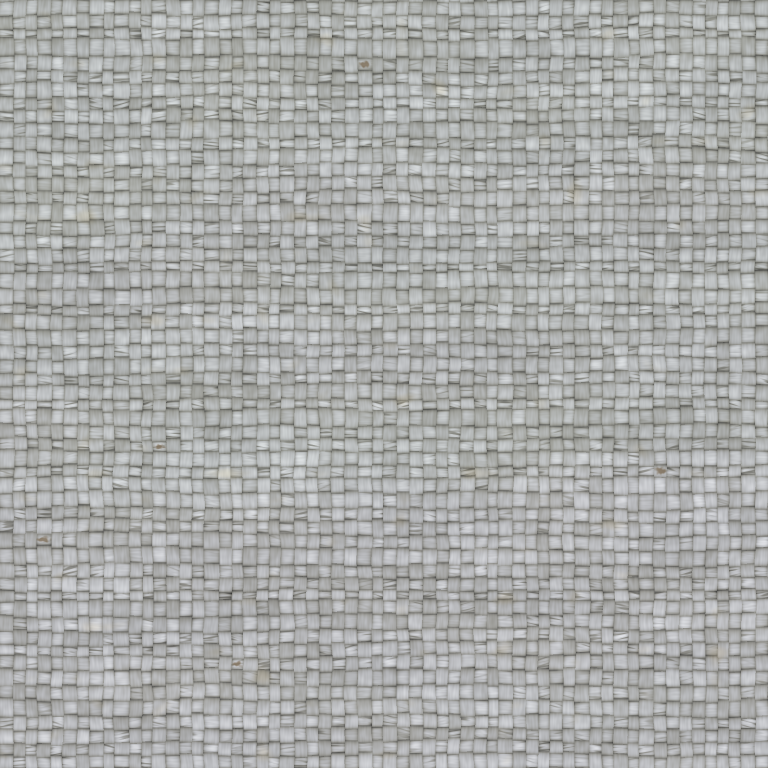
A WebGL 1 fragment shader for this texture:

```glsl
precision highp float;
// Plain weave of flat pale grey tapes, 60 columns by 56 rows.
// Jittered edges give uneven tapes; a checker parity picks the tape on top,
// then fibres, soft joints, frayed thin rows and rare ochre flecks are added.
uniform vec2 u_resolution;

float hash(vec2 p) {
  return fract(sin(dot(p, vec2(127.1, 311.7))) * 43758.5);
}

float cornerSlope(vec2 cell, vec2 offset) {
  float angle = 6.2832 * hash(cell);
  return dot(vec2(cos(angle), sin(angle)), offset);
}

// Gradient noise, roughly -0.7 to 0.7
float noise(vec2 p) {
  vec2 i = floor(p), f = p - i;
  vec2 u = f * f * f * (f * (f * 6.0 - 15.0) + 10.0);
  vec2 e = vec2(1.0, 0.0);
  return mix(mix(cornerSlope(i, f), cornerSlope(i + e, f - e), u.x),
             mix(cornerSlope(i + e.yx, f - e.yx), cornerSlope(i + 1.0, f - 1.0), u.x), u.y);
}

float columnEdge(float i) {
  return i + 0.26 * (hash(vec2(i, 3.0)) - 0.5);
}

// Row edges wander, and bulge so that raised vertical tapes are taller
float rowEdge(float j, float column, float x) {
  float bulge = 0.18 * mod(column + j, 2.0) - 0.09;
  float nudge = 0.1 * (hash(vec2(column, j + 0.6)) - 0.5);
  return j + 0.42 * (hash(vec2(j, 7.0)) - 0.5) + 0.26 * noise(vec2(x * 0.15, j * 5.3)) + bulge + nudge;
}

vec3 weave(vec2 p) {
  vec2 q = p * vec2(60.0, 56.0);
  q.x += 0.2 * noise(q * vec2(0.3, 0.45));
  q.y += 0.3 * noise(q * vec2(0.07, 0.15) + 30.0);

  // Find the tile and the position inside it
  float column = floor(q.x + 0.5);
  column -= step(q.x, columnEdge(column));
  float row = floor(q.y + 0.5);
  row -= step(q.y, rowEdge(row, column, q.x));
  vec2 low = vec2(columnEdge(column), rowEdge(row, column, q.x));
  vec2 high = vec2(columnEdge(column + 1.0), rowEdge(row + 1.0, column, q.x));
  vec2 size = max(high - low, 0.05);
  vec2 t = (q - low) / size;
  vec2 toEdge = min(t, 1.0 - t) * size;
  vec2 tile = vec2(column, row);
  float vertical = 1.0 - mod(column + row, 2.0);

  // Tape tone: by tile, by row section, and in broad horizontal patches
  float section = step(12.0, column) + step(51.0, column);
  float value = mix(0.77, 0.73, vertical);
  value += 0.1 * (hash(tile + 0.37) - 0.5);
  value += 0.04 * (hash(vec2(row, section + 20.0)) - 0.5);
  value += 0.045 * noise(p * vec2(4.0, 15.0) + 4.0);

  // Fibres run along the tape; its ends dip under the neighbours
  vec2 grain = mix(vec2(0.9, 7.0), vec2(6.0, 0.9), vertical);
  value += 0.06 * noise(q * grain + tile * 3.7);
  value += 0.06 * noise(q * 1.6 + 17.0);
  float along = mix(t.x, t.y, vertical);
  value *= 1.0 - 0.16 * pow(abs(2.0 * along - 1.0), 3.0);
  value -= 0.07 * vertical * (t.y - 0.5);

  // Thin horizontal tapes split into fine strands with slits between them
  float frayed = (1.0 - vertical) * smoothstep(1.0, 0.6, size.y + 0.3 * (hash(tile + 2.9) - 0.5));
  float slant = 0.5 * (hash(tile + 8.3) - 0.5);
  float strand = noise(vec2(q.x * 0.6, (q.y + q.x * slant) * 6.0) + row * 2.3);
  value *= 1.0 - 0.32 * frayed * smoothstep(0.08, 0.45, strand);
  value += 0.05 * frayed * smoothstep(0.05, 0.4, -strand);

  // Shadowed joints, fading in and out; horizontal ones are the stronger
  float fade = clamp(0.85 + 1.1 * noise(q * vec2(0.7, 0.9) + 50.0), 0.2, 1.5);
  value *= 1.0 - 0.34 * fade * exp(-toEdge.y / 0.085);
  value *= 1.0 - 0.19 * fade * exp(-toEdge.x / 0.06);

  // Warm shadows, cool lights, faint lilac areas lower down
  vec3 color = value * mix(vec3(1.003, 1.006, 0.965), vec3(0.985, 1.0, 1.012),
                           smoothstep(0.54, 0.76, value + 0.06 * noise(p * vec2(5.0, 14.0))));
  float lilac = smoothstep(0.8, 0.2, p.y + 0.6 * noise(p * vec2(2.0, 6.0)));
  color *= mix(vec3(0.998, 1.002, 0.994), vec3(1.005, 0.997, 1.004), lilac);

  // Pale stains and a few brown flecks
  float stain = smoothstep(0.35, 0.65, noise(p * vec2(22.0, 30.0) + 9.0));
  color *= mix(vec3(1.0), vec3(1.0, 0.975, 0.92), stain);
  float fleck = step(0.9975, hash(tile + 11.3));
  fleck *= smoothstep(0.5, 0.15, length((t - 0.5) * vec2(0.9, 1.5)) + 0.3 * noise(q * 4.0));
  return mix(color, vec3(0.43, 0.35, 0.24), 0.65 * fleck);
}

void main() {
  // Four samples per pixel smooth the tile edges
  vec3 color = vec3(0.0);
  for (int y = 0; y < 2; y++) {
    for (int x = 0; x < 2; x++) {
      vec2 offset = 0.5 * vec2(float(x), float(y)) - 0.25;
      color += 0.25 * weave((gl_FragCoord.xy + offset) / u_resolution);
    }
  }
  gl_FragColor = vec4(color, 1.0);
}
```
